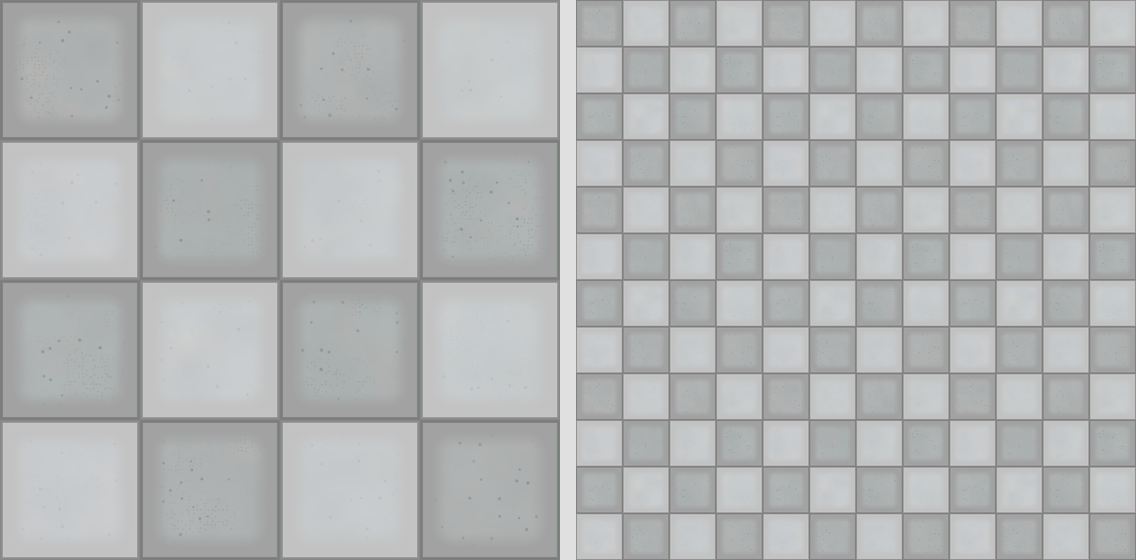
Left: one tile. Right: repeated 3 by 3.
Give the GLSL for this pattern, as a WebGL 2 fragment shader.

```glsl
#version 300 es
precision highp float;

uniform vec2 u_resolution;
out vec4 fragColor;

float hash(vec2 p) {
    vec3 q = fract(vec3(p.xyx) * 0.1031);
    q += dot(q, q.yzx + 33.33);
    return fract((q.x + q.y) * q.z);
}

float valueNoise(vec2 p) {
    vec2 cell = floor(p), f = fract(p);
    f = f * f * (3.0 - 2.0 * f);
    float low = mix(hash(cell), hash(cell + vec2(1, 0)), f.x);
    float high = mix(hash(cell + vec2(0, 1)), hash(cell + vec2(1, 1)), f.x);
    return mix(low, high, f.y);
}

float cloudNoise(vec2 p) {
    float sum = 0.0, weight = 0.5;
    for (int octave = 0; octave < 4; octave++) {
        sum += weight * valueNoise(p);
        p = p * 2.0 + 17.0;
        weight *= 0.5;
    }
    return sum;
}

// Round pits, at most one per grid cell, each kept inside its cell.
float pits(vec2 p, float grid, float radius, float density, float seed, float pixel) {
    vec2 cell = floor(p * grid), id = cell + seed;
    vec2 center = 0.25 + 0.5 * vec2(hash(id + 3.7), hash(id + 41.3));
    float size = radius * mix(0.5, 1.0, hash(id + 71.9));
    float dist = length(fract(p * grid) - center) / grid;
    float present = step(hash(id + 11.1), density);
    return present * (1.0 - smoothstep(size - pixel * 0.5, size + pixel, dist));
}

void main() {
    vec2 p = gl_FragCoord.xy / u_resolution * 4.0;
    float pixel = 4.0 / min(u_resolution.x, u_resolution.y);
    vec2 tile = mod(floor(p), 4.0);
    vec2 local = fract(p);
    float dark = mod(tile.x + tile.y, 2.0);
    float seed = 37.0 * tile.x + 151.0 * tile.y + 5.0;

    // Soft square glaze inside a flat border
    vec2 fromCenter = abs(local - 0.5);
    float edge = 0.5 - max(fromCenter.x, fromCenter.y);
    float outside = length(max(fromCenter - 0.26, 0.0));
    float glaze = 1.0 - smoothstep(0.03, 0.17, outside);
    vec3 border = mix(vec3(0.762), vec3(0.635), dark);
    vec3 lightGlaze = mix(vec3(0.785, 0.795, 0.805), vec3(0.775, 0.792, 0.797), hash(tile + 9.0));
    vec3 darkGlaze = mix(vec3(0.672, 0.692, 0.693), vec3(0.688, 0.695, 0.695), hash(tile + 23.0));
    vec3 color = mix(border, mix(lightGlaze, darkGlaze, dark), glaze);

    // Cloudy tone and faint warm stains
    float cloud = cloudNoise(local * 3.0 + seed);
    color += glaze * (cloud - 0.47) * 0.045;
    float stain = smoothstep(0.5, 0.75, cloudNoise(local * 4.0 + seed + 80.0));
    color += glaze * stain * vec3(0.012, 0.002, -0.004);

    // Sparse pits and clustered fine grain, stronger on dark tiles
    float cluster = smoothstep(0.42, 0.65, cloudNoise(local * 3.5 + seed + 130.0));
    float coarse = pits(local, 15.0, 0.010, 0.09, seed, pixel);
    float fine = pits(local, 38.0, 0.0055, 0.1 + 0.4 * cluster, seed + 300.0, pixel);
    float wear = glaze * mix(0.4, 1.0, dark);
    color -= wear * coarse * vec3(0.115, 0.1, 0.085);
    color -= wear * fine * mix(0.2, 1.0, cluster) * vec3(0.05, 0.042, 0.036);

    // Thin rim: pale on light tiles, greenish at the right of dark ones
    float rim = 1.0 - smoothstep(0.022, 0.034, edge);
    float rightSide = step(fromCenter.y, local.x - 0.5);
    color = mix(color, vec3(0.61, 0.63, 0.61), rim * dark * rightSide * 0.8);
    color += rim * (1.0 - dark) * 0.012;

    // Two-toned joint, darker along dark tiles
    vec3 joint = mix(vec3(0.55), vec3(0.485, 0.482, 0.485), dark);
    joint += dark * rightSide * vec3(-0.01, 0.015, -0.01);
    joint = mix(vec3(0.517), joint, smoothstep(0.0, pixel, edge));
    color = mix(joint, color, smoothstep(0.0195 - pixel * 0.6, 0.0195 + pixel * 0.6, edge));

    fragColor = vec4(color, 1.0);
}
```
